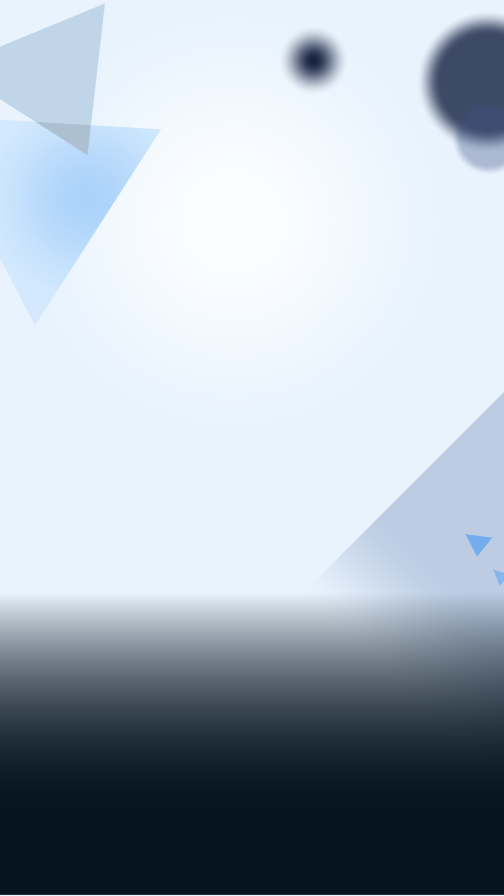
Write a WebGL 1 fragment shader that draws this background.

```glsl
precision highp float;

// Pale sky-blue backdrop with a white glow, translucent triangles and
// blurred navy discs, sinking into a dark band along the bottom.
// Shapes are distance functions on a 9 by 16 grid, blended back to front.

uniform vec2 u_resolution;

const vec2 GRID = vec2(9.0, 16.0);
const vec3 SKY = vec3(0.910, 0.953, 0.992);
const vec3 GLOW = vec3(0.985, 0.992, 1.0);
const vec3 STEEL = vec3(0.755, 0.835, 0.915);
const vec3 ICE = vec3(0.83, 0.915, 0.995);
const vec3 AZURE = vec3(0.67, 0.825, 0.98);
const vec3 PERIWINKLE = vec3(0.74, 0.80, 0.89);
const vec3 ACCENT = vec3(0.45, 0.68, 0.93);
const vec3 NAVY = vec3(0.08, 0.13, 0.25);
const vec3 SLATE = vec3(0.24, 0.29, 0.40);
const vec3 INDIGO = vec3(0.25, 0.32, 0.52);
const vec3 ABYSS = vec3(0.025, 0.08, 0.125);

// Signed distance to the line from a to b, positive on its right side.
float lineDistance(vec2 p, vec2 a, vec2 b) {
  vec2 along = normalize(b - a);
  return dot(p - a, vec2(along.y, -along.x));
}

// Antialiased coverage of a region whose distance is negative inside.
float coverage(float dist, float pixel) {
  return clamp(0.5 - dist / pixel, 0.0, 1.0);
}

// Coverage of a triangle with corners in clockwise order.
float triangle(vec2 p, vec2 a, vec2 b, vec2 c, float pixel) {
  float dist = max(-lineDistance(p, a, b),
                   max(-lineDistance(p, b, c), -lineDistance(p, c, a)));
  return coverage(dist, pixel);
}

// Disc whose edge fades over blur on either side of its radius.
float softDisc(vec2 p, vec2 center, float radius, float blur) {
  return 1.0 - smoothstep(radius - blur, radius + blur, distance(p, center));
}

void main() {
  vec2 p = gl_FragCoord.xy / u_resolution * GRID;
  float pixel = GRID.y / u_resolution.y;

  // Sky with a broad white glow
  float glow = 1.0 - smoothstep(0.3, 4.1, distance(p, vec2(4.17, 12.04)));
  vec3 color = mix(SKY, GLOW, glow);

  // Upper left triangles, the lower one lit from within
  float upper = triangle(p, vec2(1.875, 15.94), vec2(1.5625, 13.23),
                         vec2(-0.89, 14.8), pixel);
  float lower = triangle(p, vec2(2.875, 13.69), vec2(0.625, 10.19),
                         vec2(-1.33, 13.94), pixel);
  float lit = 1.0 - smoothstep(0.0, 2.1, distance(p, vec2(1.56, 12.46)));
  color = mix(color, mix(ICE, AZURE, lit), lower);
  color = mix(color, mix(STEEL, STEEL * 0.9, lower), upper);

  // Blurred discs at the upper right
  color = mix(color, NAVY, softDisc(p, vec2(5.6, 14.92), 0.32, 0.32));
  color = mix(color, SLATE, softDisc(p, vec2(8.71, 14.54), 1.06, 0.22));
  color = mix(color, INDIGO, 0.36 * softDisc(p, vec2(8.73, 13.54), 0.58, 0.1));

  // Diagonal wedge that dissolves toward its lower left end
  float wedge = coverage((p.y - p.x) * 0.7071, pixel);
  float solid = smoothstep(-5.3, -2.3, p.x + p.y - GRID.y);
  color = mix(color, PERIWINKLE, wedge * solid);

  // Small bright triangles on the wedge
  float large = triangle(p, vec2(8.31, 6.46), vec2(8.79, 6.40),
                         vec2(8.52, 6.06), pixel);
  float small = triangle(p, vec2(8.81, 5.83), vec2(9.12, 5.73),
                         vec2(8.92, 5.54), pixel);
  color = mix(color, ACCENT, max(large, 0.72 * small));

  // Dark band, with a thin light rim along the bottom
  float clearing = clamp((p.y - 1.45) / 3.97, 0.0, 1.0);
  color = mix(color, ABYSS, 1.0 - clearing * clearing);
  color = mix(color, SKY, coverage(p.y - 0.02, pixel));

  gl_FragColor = vec4(color, 1.0);
}
```
